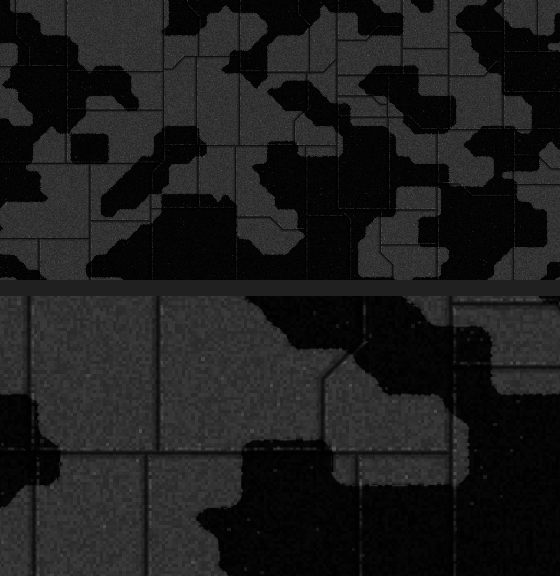
Top: the whole. Bottom: its middle third, enlarged.
A WebGL 1 fragment shader for this pattern:

```glsl
precision highp float;

uniform vec2 u_resolution;

const vec3 DARK = vec3(0.016);
const vec3 LIGHT = vec3(0.195);
const vec2 PATCH_SIZE = vec2(0.165, 0.108);  // spacing of camouflage patches
const float PATCH_STRETCH = 1.35;            // flattens patches
const vec2 DARK_CHANCE = vec2(0.22, 0.78);   // on alternate cells
const float LATTICE = 0.027;                 // step of the stair-cut outlines
const float EDGE_SOFTNESS = 0.05;
const float EDGE_RAGGED = 0.08;
const float GRAIN_SCALE = 256.0;
const float GRAIN_LIGHT = 0.07;
const float GRAIN_DARK = 0.026;
const float SPECK_SHARE = 0.005;
const float GROOVE_WIDTH = 0.0038;
const float GROOVE_DEPTH = 0.6;
const float SHADE_WIDTH = 0.009;
const float SHADE_DEPTH = 0.27;
const float STITCH_OFFSET = 0.005;
const float STITCH_WIDTH = 0.003;
const float STITCH_GLOW = 0.16;
const float JOG_SHARE = 0.35;                // seams with a diagonal step
const float JOG_SIZE = 0.045;
const float UNSPLIT_SHARE = 0.35;            // panels left large

float hash(vec2 p) {
  vec3 q = fract(vec3(p.xyx) * 0.1031);
  q += dot(q, q.yzx + 33.33);
  return fract((q.x + q.y) * q.z);
}

// Cellular noise with a square metric: 1 in light patches, 0 in dark ones
float patchTone(vec2 p) {
  vec2 base = floor(p / PATCH_SIZE);
  float nearest = 10.0;
  float tone = 0.0;
  for (int j = -1; j <= 1; j++) {
    for (int i = -1; i <= 1; i++) {
      vec2 cell = base + vec2(float(i), float(j));
      vec2 jitter = vec2(hash(cell + 17.0), hash(cell + 59.0));
      vec2 d = abs((cell + mix(vec2(0.05), vec2(0.95), jitter)) * PATCH_SIZE - p);
      float reach = max(d.x, d.y * PATCH_STRETCH);
      if (reach < nearest) {
        nearest = reach;
        float darkChance = mix(DARK_CHANCE.x, DARK_CHANCE.y, mod(cell.x + cell.y, 2.0));
        tone = step(darkChance, hash(cell + 131.0));
      }
    }
  }
  return tone;
}

// Blends patch tones between lattice points, rounding every corner
float camouflage(vec2 p) {
  vec2 cell = floor(p / LATTICE);
  vec2 f = p / LATTICE - cell;
  float a = patchTone(cell * LATTICE);
  float b = patchTone((cell + vec2(1.0, 0.0)) * LATTICE);
  float c = patchTone((cell + vec2(0.0, 1.0)) * LATTICE);
  float d = patchTone((cell + 1.0) * LATTICE);
  return mix(mix(a, b, f.x), mix(c, d, f.x), f.y);
}

// Splits the canvas into panels; returns signed seam distance and
// the position along that seam
vec2 panelSeam(vec2 p, vec2 canvas) {
  vec2 lo = vec2(0.0);
  vec2 hi = canvas;
  vec2 seam = vec2(10.0, 0.0);
  float id = 1.0;
  for (int level = 0; level < 6; level++) {
    if (level == 5 && hash(vec2(id, 7.0)) < UNSPLIT_SHARE) break;
    vec2 size = hi - lo;
    bool upright = size.x > size.y * mix(0.65, 1.3, hash(vec2(id, 11.0)));
    vec2 axis = upright ? vec2(1.0, 0.0) : vec2(0.0, 1.0);
    float span = dot(size, axis);
    float along = dot(p, axis.yx);
    float cut = dot(lo, axis) + span * mix(0.35, 0.65, hash(vec2(id, 23.0)));
    float start = dot(lo + size * mix(0.1, 0.8, hash(vec2(id, 31.0))), axis.yx);
    float jog = min(JOG_SIZE, span * 0.2) * step(hash(vec2(id, 43.0)), JOG_SHARE);
    float direction = hash(vec2(id, 47.0)) < 0.5 ? -1.0 : 1.0;
    float climb = clamp(along - start, 0.0, jog);
    float dist = dot(p, axis) - cut - direction * climb;
    if (climb > 0.0 && climb < jog) dist *= 0.707;
    if (abs(dist) < abs(seam.x)) seam = vec2(dist, along);
    if (dist > 0.0) lo = mix(lo, vec2(cut), axis);
    else hi = mix(hi, vec2(cut), axis);
    id = id * 2.0 + step(0.0, dist);
  }
  return seam;
}

void main() {
  vec2 p = gl_FragCoord.xy / u_resolution.y;
  vec2 canvas = vec2(u_resolution.x / u_resolution.y, 1.0);
  vec2 grainCell = floor(p * GRAIN_SCALE);
  float grain = hash(grainCell + 3.0) - 0.5;

  // Camouflage with a slightly shaded rim
  float field = camouflage(p + 4.0) + EDGE_RAGGED * grain;
  float light = smoothstep(0.5 - EDGE_SOFTNESS, 0.5 + EDGE_SOFTNESS, field);
  float rim = mix(0.85, 1.0, smoothstep(0.5, 0.75, field));
  vec3 color = mix(DARK, LIGHT * rim, light);

  // Cloth grain and scattered lint
  color += grain * mix(GRAIN_DARK, GRAIN_LIGHT, light);
  color += 0.08 * step(hash(grainCell + 401.0), SPECK_SHARE);

  // Seam groove, narrow shade and irregular broken stitch line
  vec2 seam = panelSeam(p, canvas);
  float depth = abs(seam.x);
  float dash = hash(vec2(floor(seam.y * GRAIN_SCALE), 71.0));
  color *= 1.0 - SHADE_DEPTH * (1.0 - smoothstep(0.5 * SHADE_WIDTH, SHADE_WIDTH, depth));
  color *= 1.0 - GROOVE_DEPTH * (1.0 - smoothstep(0.0, GROOVE_WIDTH, depth));
  float stitch = 1.0 - smoothstep(0.0, STITCH_WIDTH, abs(seam.x - STITCH_OFFSET));
  color += STITCH_GLOW * stitch * dash;

  gl_FragColor = vec4(max(color, 0.0), 1.0);
}
```
